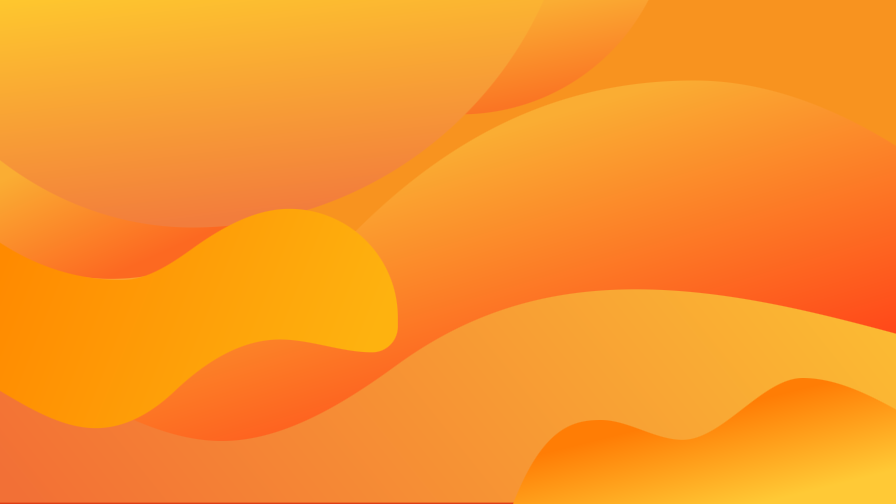
Reproduce this background procedurally as a Shadertoy shader.

```glsl
// Cubic height between two knots, with a slope at each end
float span(float x, vec2 a, vec2 b, vec2 slope) {
    float width = b.x - a.x;
    float u = clamp((x - a.x) / width, 0.0, 1.0);
    float bend = u * (1.0 - u) * (slope.x * (1.0 - u) - slope.y * u);
    return mix(a.y, b.y, u * u * (3.0 - 2.0 * u)) + width * bend;
}

float circle(vec2 p, vec2 center, float radius) {
    return length(p - center) - radius;
}

float roundCorner(vec2 offset, float radius) {
    return length(max(offset, 0.0)) - radius;
}

// Linear gradient measured along a direction
vec3 ramp(vec2 p, vec2 dir, float start, float end, vec3 from, vec3 to) {
    return mix(from, to, clamp((dot(p, dir) - start) / (end - start), 0.0, 1.0));
}

// Smooth-edged layer, solid where dist is negative
vec3 paint(vec3 below, vec3 color, float dist) {
    float edge = max(fwidth(dist), 1e-5);
    return mix(below, color, clamp(0.5 - dist / edge, 0.0, 1.0));
}

float backHill(float x) {
    return x < 5.95 ? span(x, vec2(3.05, 1.98), vec2(5.95, 0.69), vec2(-1.0, 0.0))
                    : span(x, vec2(5.95, 0.69), vec2(7.68, 1.25), vec2(0.0, 0.62));
}

float frontHill(float x) {
    if (x < 1.90) return span(x, vec2(0.0, 3.0), vec2(1.90, 3.78), vec2(0.5, 0.0));
    if (x < 3.40) return span(x, vec2(1.90, 3.78), vec2(3.40, 3.13), vec2(0.0, -0.73));
    if (x < 5.45) return span(x, vec2(3.40, 3.13), vec2(5.45, 2.48), vec2(-0.73, 0.0));
    return span(x, vec2(5.45, 2.48), vec2(7.68, 2.86), vec2(0.0, 0.27));
}

float cornerWave(float x) {
    if (x < 5.15) return span(x, vec2(4.30, 4.60), vec2(5.15, 3.60), vec2(-3.2, 0.0));
    if (x < 5.85) return span(x, vec2(5.15, 3.60), vec2(5.85, 3.77), vec2(0.0));
    if (x < 6.88) return span(x, vec2(5.85, 3.77), vec2(6.88, 3.24), vec2(0.0));
    return span(x, vec2(6.88, 3.24), vec2(7.68, 3.51), vec2(0.0, 0.55));
}

float blobTop(float x) {
    if (x < 1.05) return span(x, vec2(0.0, 2.08), vec2(1.05, 2.40), vec2(0.65, 0.0));
    if (x < 1.65) return span(x, vec2(1.05, 2.40), vec2(1.65, 2.13), vec2(0.0, -0.72));
    return span(x, vec2(1.65, 2.13), vec2(2.48, 1.79), vec2(-0.72, 0.0));
}

float blobBottom(float x) {
    if (x < 0.82) return span(x, vec2(0.0, 3.35), vec2(0.82, 3.67), vec2(0.6, 0.0));
    if (x < 1.50) return span(x, vec2(0.82, 3.67), vec2(1.50, 3.35), vec2(0.0, -0.95));
    if (x < 2.40) return span(x, vec2(1.50, 3.35), vec2(2.40, 2.91), vec2(-0.95, 0.0));
    return span(x, vec2(2.40, 2.91), vec2(3.19, 3.02), vec2(0.0));
}

float blob(vec2 p) {
    float upper = p.x < 2.48 ? blobTop(p.x) - p.y
                             : roundCorner(vec2(p.x - 2.48, 2.72 - p.y), 0.93);
    float lower = p.x < 3.19 ? p.y - blobBottom(p.x)
                             : roundCorner(p - vec2(3.19, 2.80), 0.22);
    return max(upper, lower);
}

void mainImage(out vec4 fragColor, in vec2 fragCoord) {
    // Canvas is 7.68 by 4.32 units, with y running downward
    vec2 p = fragCoord / iResolution.xy * vec2(7.68, 4.32);
    p.y = 4.32 - p.y;

    vec3 amber = vec3(0.98, 0.68, 0.20);
    vec3 coral = vec3(0.95, 0.44, 0.21);
    vec3 color = vec3(0.973, 0.576, 0.122);

    // Rolling hills
    vec3 backTint = ramp(p, vec2(0.3, 1.0), 2.4, 5.1, amber, vec3(1.0, 0.29, 0.10));
    color = paint(color, backTint, backHill(p.x) - p.y);
    vec3 frontTint = ramp(p, vec2(1.0, -0.8), -3.2, 5.36, coral, vec3(0.985, 0.73, 0.20));
    color = paint(color, frontTint, frontHill(p.x) - p.y);

    // Discs peeking out from behind the large one
    vec3 leftTint = ramp(p, vec2(0.45, 1.0), 1.54, 2.8, amber, vec3(0.99, 0.41, 0.13));
    color = paint(color, leftTint, circle(p, vec2(0.95, 0.40), 1.99));
    vec3 rightTint = ramp(p, vec2(0.2, 1.0), 0.95, 1.78, amber, vec3(0.98, 0.46, 0.14));
    color = paint(color, rightTint, circle(p, vec2(3.95, -0.83), 1.81));

    // Large disc, slightly narrower on its left half
    vec2 fromCenter = p - vec2(1.65, -1.35);
    fromCenter.x *= fromCenter.x < 0.0 ? 1.13 : 1.0;
    vec3 discTint = ramp(p, vec2(0.12, 1.0), 0.0, 2.1, vec3(0.996, 0.78, 0.18), vec3(0.95, 0.49, 0.235));
    color = paint(color, discTint, circle(fromCenter, vec2(0.0), 3.30));

    // Bright blob
    vec3 blobTint = ramp(p, vec2(1.0, 0.4), 0.9, 4.4, vec3(1.0, 0.54, 0.0), vec3(0.995, 0.70, 0.06));
    color = paint(color, blobTint, blob(p));

    // Thin lower rim and corner wave
    color = paint(color, vec3(0.87, 0.25, 0.09), 4.308 - p.y);
    vec3 waveTint = ramp(p, vec2(0.25, 1.0), 5.05, 5.95, vec3(1.0, 0.49, 0.02), vec3(1.0, 0.79, 0.21));
    color = paint(color, waveTint, cornerWave(p.x) - p.y);

    fragColor = vec4(color, 1.0);
}
```
